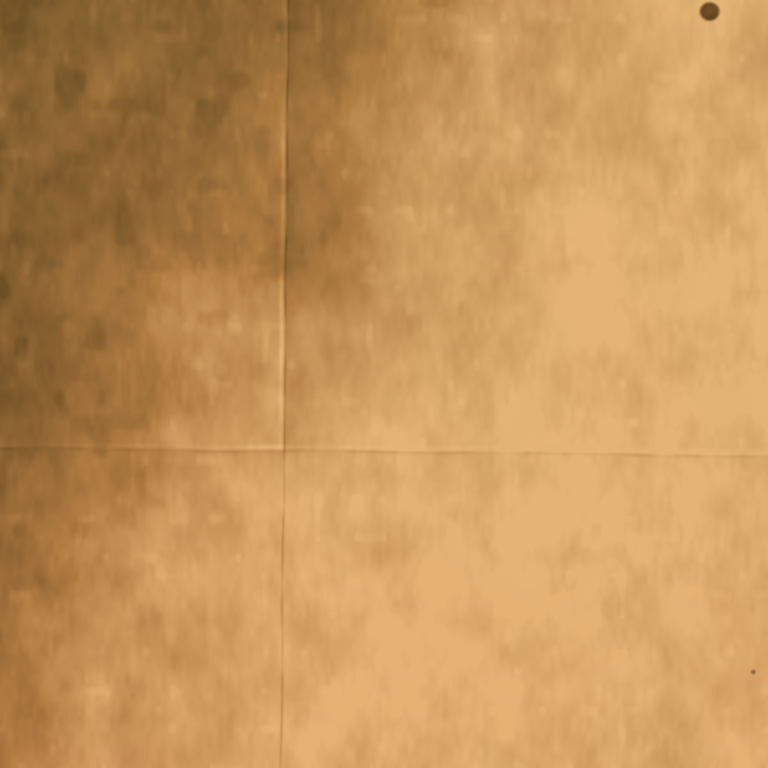
Write a three.js fragment shader that draws this texture.

```glsl
// Old folded brown paper, lit from the right and shaded toward the upper left.
// A smooth tone field plus layered noise is mapped through a three-colour ramp;
// two creases, a punched hole and a small speck are drawn with distances.

#define SHADOW_COLOR vec3(0.495, 0.352, 0.172)
#define MIDDLE_COLOR vec3(0.685, 0.483, 0.256)
#define LIGHT_COLOR vec3(0.865, 0.674, 0.432)
#define HOLE_COLOR vec3(0.32, 0.21, 0.09)
#define BLOTCH_AMOUNT 0.55
#define MOTTLE_AMOUNT 0.42
#define FIBER_AMOUNT 0.10
#define STAIN_AMOUNT 0.15
#define CREASE_WIDTH 0.0018
#define CREASE_DEPTH 0.30

varying vec2 vUv;

float hash(vec2 p) {
  return fract(sin(dot(p, vec2(127.1, 311.7))) * 43758.5453);
}

float noise(vec2 p) {
  vec2 cell = floor(p);
  vec2 f = fract(p);
  f = f * f * (3.0 - 2.0 * f);
  float low = mix(hash(cell), hash(cell + vec2(1.0, 0.0)), f.x);
  float high = mix(hash(cell + vec2(0.0, 1.0)), hash(cell + vec2(1.0, 1.0)), f.x);
  return mix(low, high, f.y);
}

// Layered noise, roughly centred on zero
float fbm(vec2 p) {
  float sum = 0.0;
  float amplitude = 0.5;
  for (int i = 0; i < 4; i++) {
    sum += amplitude * (noise(p) - 0.5);
    p = mat2(0.8, 0.6, -0.6, 0.8) * p * 2.03 + 17.3;
    amplitude *= 0.5;
  }
  return sum;
}

// Soft elliptical patch
float patchAt(vec2 p, vec2 center, vec2 size) {
  vec2 d = (p - center) / size;
  return exp(-dot(d, d));
}

// Thin soft line at signed distance d
float line(float d, float width) {
  return exp(-d * d / (width * width));
}

// Broad light and shadow, 0 dark to 1 light
float lighting(vec2 p) {
  p += 0.07 * vec2(fbm(p * 4.0), fbm(p * 4.0 + 31.0));
  float slope = p.x + 0.55 * (1.0 - p.y);
  float tone = -0.08 + 1.07 * smoothstep(-0.1, 0.95, slope);
  tone -= 0.34 * patchAt(p, vec2(0.46, 1.02), vec2(0.13, 0.11));
  tone -= 0.20 * patchAt(p, vec2(0.42, 0.74), vec2(0.08, 0.12));
  tone -= 0.14 * patchAt(p, vec2(0.27, 0.80), vec2(0.12, 0.14));
  tone -= 0.18 * patchAt(p, vec2(0.09, 0.50), vec2(0.13, 0.06));
  return tone;
}

// Mottling, vertical fibers and small stains
float grain(vec2 p, float shade) {
  float tone = BLOTCH_AMOUNT * fbm(p * vec2(8.0, 7.0) + 4.0);
  tone += MOTTLE_AMOUNT * fbm(p * vec2(30.0, 21.0) + 9.0);
  tone += FIBER_AMOUNT * (noise(p * vec2(150.0, 52.0)) - 0.5);
  float stain = smoothstep(0.66, 0.95, noise(p * vec2(38.0, 29.0) + 3.0));
  float fleck = smoothstep(0.78, 0.98, noise(p * vec2(58.0, 40.0) + 71.0));
  tone -= STAIN_AMOUNT * stain * mix(0.35, 1.0, shade);
  tone += 0.10 * fleck;
  return tone * mix(0.75, 1.0, shade);
}

// Relief of the two folds
float creases(vec2 p) {
  float wobble = 0.003 * (noise(p * 14.0) - 0.5);
  float across = p.x - 0.366 - 0.009 * p.y - wobble;
  float along = p.y - 0.416 + 0.010 * p.x - wobble;
  float upper = smoothstep(-0.004, 0.004, along);
  float wearV = 0.35 + 0.9 * noise(vec2(2.0, p.y * 38.0));
  float wearH = 0.20 + 0.8 * noise(vec2(p.x * 30.0, 5.0));

  float tone = -CREASE_DEPTH * line(across, CREASE_WIDTH) * wearV * mix(0.75, 1.0, upper);
  tone += 0.24 * line(across + 0.005, 0.003) * upper * noise(vec2(8.0, p.y * 9.0));
  float rightSide = smoothstep(-0.001, 0.002, across);
  tone -= 0.13 * rightSide * exp(-max(across, 0.0) / 0.035) * upper;
  tone += 0.07 * (1.0 - rightSide) * exp(min(across, 0.0) / 0.05) * upper;

  tone -= 0.55 * CREASE_DEPTH * line(along, CREASE_WIDTH * 1.4) * wearH;
  float lit = 0.06 + 0.13 * patchAt(p, vec2(0.35, 0.414), vec2(0.035, 0.1));
  tone += lit * line(along - 0.005, 0.004);
  tone -= 0.05 * (1.0 - upper) * exp(min(along, 0.0) / 0.03);
  return tone;
}

vec3 paperColor(float tone) {
  vec3 dark = mix(SHADOW_COLOR, MIDDLE_COLOR, clamp(tone * 2.0, -0.3, 1.0));
  return mix(dark, LIGHT_COLOR, clamp(tone * 2.0 - 1.0, 0.0, 1.15));
}

// Dark spot with a soft rim
float spot(vec2 p, vec2 center, float radius) {
  float d = length((p - center) * vec2(1.0, 1.06)) - radius;
  return 1.0 - smoothstep(-0.003, 0.003, d);
}

void main() {
  vec2 p = vUv;
  float light = lighting(p);
  float shade = 1.0 - smoothstep(0.4, 1.0, light);
  vec3 color = paperColor(light + grain(p, shade) + creases(p));

  // Olive toward the upper left, orange toward the lower left
  float warmth = (0.55 - p.y) * (1.0 - 0.6 * p.x) + 0.5 * fbm(p * 6.0 + 50.0);
  color *= 1.0 + warmth * vec3(0.035, -0.03, -0.02);

  vec2 holeCenter = vec2(0.924, 0.985);
  float holeTone = 0.85 + 0.5 * noise((p - holeCenter) * 90.0 + 6.0);
  color = mix(color, HOLE_COLOR * holeTone, 0.92 * spot(p, holeCenter, 0.0125));
  color = mix(color, HOLE_COLOR * 1.3, 0.85 * spot(p, vec2(0.981, 0.125), 0.0025));

  gl_FragColor = vec4(color, 1.0);
}
```
